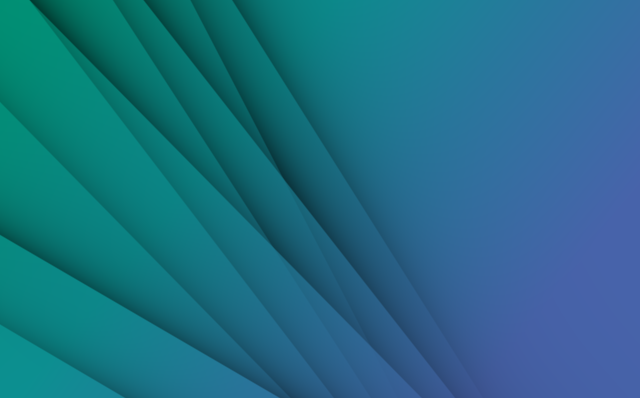
Give the GLSL for this background, as a WebGL 1 fragment shader.

```glsl
precision highp float;
// Overlapping diagonal paper sheets with soft shadows on a green to indigo gradient.

uniform vec2 u_resolution;

#define ASPECT 1.61         // layout width in units of its height
#define SHADOW_WIDTH 0.042  // falloff of the dark core of a shadow
#define TAIL_SCALE 3.5      // how much wider the faint tail is
#define TAIL_SHARE 0.27     // part of the shadow held by the tail
#define SEE_THROUGH 0.22    // how much of a lower shadow shows through a sheet
#define SHEET_TINT 0.96     // brightness of the sheets

const vec3 GREEN  = vec3(0.00, 0.60, 0.48);
const vec3 TEAL   = vec3(0.05, 0.56, 0.57);
const vec3 BLUE   = vec3(0.16, 0.47, 0.62);
const vec3 INDIGO = vec3(0.28, 0.39, 0.67);

// Diagonal gradient from the upper left to the lower right.
vec3 backdrop(vec2 p) {
  float t = -0.126 + 0.543 * p.x + 0.43 * (1.0 - p.y);
  vec3 color = mix(GREEN, TEAL, smoothstep(-0.18, 0.38, t));
  color = mix(color, BLUE, clamp((t - 0.33) / 0.29, 0.0, 1.0));
  return mix(color, INDIGO, clamp((t - 0.62) / 0.33, 0.0, 1.0));
}

// Lays a sheet below the line from top to foot; its shadow falls to the upper right.
// strength holds the shadow darkness at the top and at the foot.
float addSheet(float light, vec2 p, vec2 top, vec2 foot, vec2 strength) {
  vec2 along = foot - top;
  vec2 normal = normalize(vec2(-along.y, along.x));
  float dist = dot(p - top, normal);
  float place = clamp(dot(p - top, along) / dot(along, along), 0.0, 1.0);

  float outside = max(dist, 0.0);
  float core = exp(-outside / SHADOW_WIDTH);
  float tail = exp(-outside / (SHADOW_WIDTH * TAIL_SCALE));
  float shadow = mix(strength.x, strength.y, place) * mix(core, tail, TAIL_SHARE);

  float pixel = 1.0 / u_resolution.y;
  float inside = 1.0 - smoothstep(-pixel, pixel, dist);
  float covered = mix(1.0, light, SEE_THROUGH);
  return mix(light * (1.0 - shadow), covered, inside);
}

void main() {
  vec2 p = gl_FragCoord.xy / u_resolution * vec2(ASPECT, 1.0);

  // Sheets from the lowest to the uppermost.
  float light = 1.0;
  light = addSheet(light, p, vec2(0.584, 1.0), vec2(1.215, 0.0), vec2(0.42, 0.04));
  light = addSheet(light, p, vec2(0.479, 1.0), vec2(1.000, 0.0), vec2(0.32, 0.45));
  light = addSheet(light, p, vec2(0.361, 1.0), vec2(1.145, 0.0), vec2(0.48, 0.12));
  light = addSheet(light, p, vec2(0.284, 1.0), vec2(0.933, 0.0), vec2(0.28, 0.32));
  light = addSheet(light, p, vec2(0.074, 1.0), vec2(1.061, 0.0), vec2(0.52, 0.10));
  light = addSheet(light, p, vec2(0.074, 1.0), vec2(0.840, 0.0), vec2(0.22, 0.16));
  light = addSheet(light, p, vec2(0.000, 0.744), vec2(0.731, 0.0), vec2(0.22, 0.20));
  light = addSheet(light, p, vec2(0.000, 0.410), vec2(0.704, 0.0), vec2(0.46, 0.36));
  light = addSheet(light, p, vec2(0.000, 0.185), vec2(0.315, 0.0), vec2(0.25, 0.32));

  // Sheets are slightly darker than the open backdrop, fading out at the foot.
  float sheetArea = 1.0 - smoothstep(-0.003, 0.003, p.x - mix(1.215, 0.584, p.y));
  light *= mix(1.0, SHEET_TINT, sheetArea * smoothstep(0.0, 0.4, p.y));

  gl_FragColor = vec4(backdrop(p) * light, 1.0);
}
```
